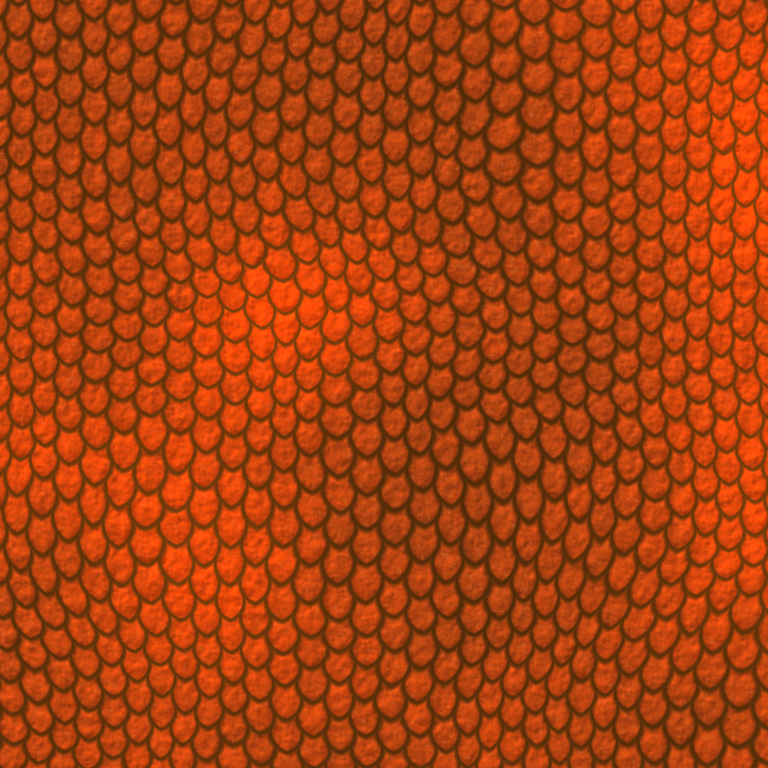
Write a Shadertoy shader that draws this pattern.

```glsl
// Overlapping pointed reptile scales in burnt orange with dark seams and drifting glow.

const vec2 GRID = vec2(30.0, 23.0);   // staggered columns, rows per column
const vec3 SEAM = vec3(0.29, 0.16, 0.03);
const vec3 DULL = vec3(0.67, 0.255, 0.07);
const vec3 VIVID = vec3(0.99, 0.285, 0.03);
const vec3 FLECK = vec3(0.86, 0.46, 0.22);

float hash(vec2 p) {
    vec3 q = fract(p.xyx * vec3(0.1031, 0.1030, 0.0973));
    q += dot(q, q.yzx + 33.33);
    return fract((q.x + q.y) * q.z);
}

float noise(vec2 p) {
    vec2 i = floor(p), f = fract(p);
    f = f * f * (3.0 - 2.0 * f);
    return mix(mix(hash(i), hash(i + vec2(1, 0)), f.x),
               mix(hash(i + vec2(0, 1)), hash(i + vec2(1, 1)), f.x), f.y);
}

float fbm(vec2 p, int octaves) {
    float sum = 0.0, amp = 0.5, total = 0.0;
    for (int i = 0; i < octaves; i++) {
        sum += amp * noise(p);
        total += amp;
        p = mat2(1.6, 1.2, -1.2, 1.6) * p + 7.3;
        amp *= 0.5;
    }
    return sum / total;
}

// Soft elliptical patch of light
float patchLight(vec2 p, vec2 centre, vec2 radius) {
    vec2 q = (p - centre) / radius;
    return exp(-dot(q, q));
}

// Shield outline: straight sides above, two arcs meeting in a tip below
float scaleDistance(vec2 p, float arcRadius, float arcOffset) {
    return length(vec2(abs(p.x) + arcOffset, min(p.y, 0.0))) - arcRadius;
}

// Gentle irregularity of the rows
vec2 warp(vec2 p, float frequency, float amount) {
    vec2 q = p * frequency;
    return p + amount * (vec2(noise(q + 3.7), noise(q + 41.2)) - 0.5);
}

// Finds the topmost scale: xy = local position, z = depth inside, w = gap to the scale above
vec4 findScale(vec2 g, out vec2 id) {
    vec4 found = vec4(0.0, 0.0, 0.0, 1.0);
    float top = floor(2.0 * g.y) + 3.0;
    id = vec2(0.0);
    for (int i = 0; i < 8; i++) {
        float level = top - float(i);
        float parity = mod(level, 2.0);
        float column = 2.0 * floor((g.x - parity) * 0.5 + 0.5) + parity;
        vec2 p = g - vec2(column, 0.5 * level);
        p.y *= GRID.x / GRID.y;
        float d = scaleDistance(p, 0.83, 0.26);
        if (d < 0.0) {
            found.xyz = vec3(p, -d);
            id = vec2(column, level);
            break;
        }
        found.w = min(found.w, d);
    }
    return found;
}

void mainImage(out vec4 fragColor, in vec2 fragCoord) {
    vec2 uv = fragCoord / iResolution.y;
    vec2 skin = warp(warp(uv, 4.0, 0.045), 13.0, 0.009);
    vec2 id;
    vec4 s = findScale(skin * GRID, id);

    // Broad light and dark regions
    float glow = 0.12 + 0.45 * (fbm(uv * 5.0 + 2.0, 3) - 0.4);
    glow += 0.85 * patchLight(uv, vec2(0.98, 0.78), vec2(0.13, 0.24));
    glow += 0.65 * patchLight(uv, vec2(0.36, 0.59), vec2(0.15, 0.11));
    glow += 0.55 * patchLight(uv, vec2(0.26, 0.28), vec2(0.13, 0.20));
    glow += 0.45 * patchLight(uv, vec2(0.99, 0.36), vec2(0.12, 0.18));
    glow += 0.30 * patchLight(uv, vec2(0.04, 0.42), vec2(0.13, 0.10));
    glow -= 0.25 * patchLight(uv, vec2(0.52, 0.95), vec2(0.20, 0.15));
    glow -= 0.20 * patchLight(uv, vec2(0.60, 0.46), vec2(0.12, 0.22));
    glow = clamp(glow, 0.0, 1.0);

    // Scale face: tint per scale, leathery relief and pale flecks
    vec3 color = mix(DULL, VIVID, clamp(glow + 0.14 * (hash(id) - 0.5), 0.0, 1.0));
    float relief = fbm(uv * 95.0, 3);
    float lit = fbm(uv * 95.0 + vec2(0.25, -0.35), 3);
    color *= 0.93 + 0.20 * relief + 0.50 * (relief - lit);
    color *= 0.98 + 0.08 * smoothstep(-0.6, 0.5, s.y);
    float fleck = smoothstep(0.76, 0.95, noise(uv * 240.0));
    color = mix(color, FLECK, 0.32 * fleck * (1.0 - 0.5 * glow));

    // Rounded rim and cast shadow meet in one dark seam
    float width = mix(1.2, 0.72, glow) * (0.85 + 0.3 * noise(uv * 40.0));
    float rim = 1.0 - smoothstep(0.0, 0.11 * width, s.z);
    float shadow = 1.0 - smoothstep(0.02, 0.21 * width, s.w);
    float seam = max(rim, shadow);
    color *= 1.0 - 0.14 * (1.0 - smoothstep(0.0, 0.28, s.z));
    color = mix(color, SEAM * (1.0 + 0.6 * glow), 0.92 * seam);

    fragColor = vec4(clamp(color, 0.0, 1.0), 1.0);
}
```
